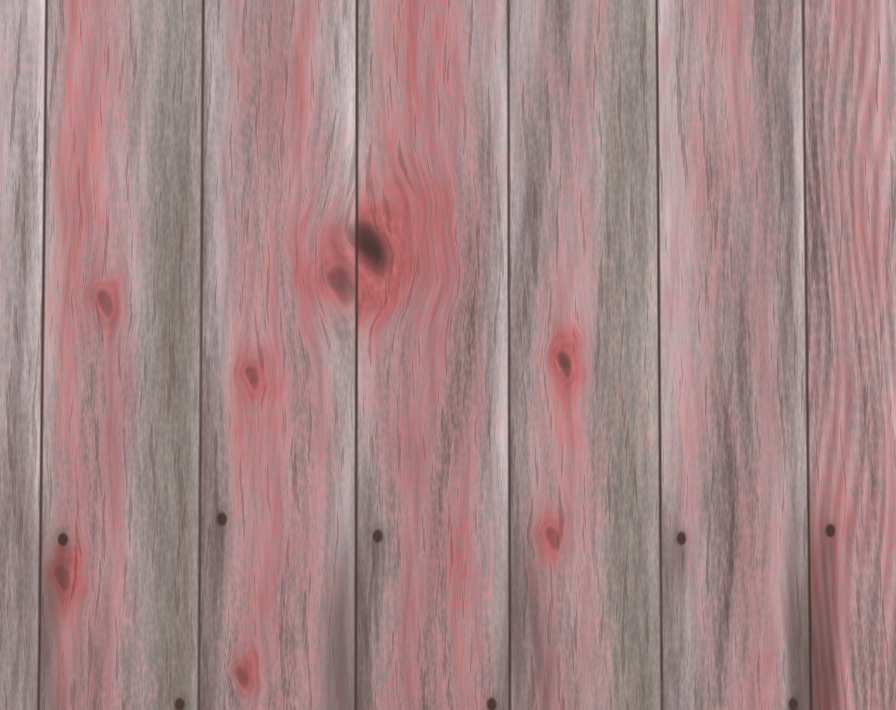
Reproduce this texture procedurally as a Shadertoy shader.

```glsl
const vec3 PALE_GREY = vec3(0.77, 0.73, 0.74);
const vec3 BROWN_GREY = vec3(0.50, 0.42, 0.41);
const vec3 OLIVE_GREY = vec3(0.55, 0.51, 0.48);
const vec3 FADED_PINK = vec3(0.71, 0.52, 0.53);
const vec3 BARN_RED = vec3(0.70, 0.37, 0.37);
const vec3 DARK_BROWN = vec3(0.27, 0.20, 0.19);
const float BOARD_WIDTH = 0.17;

// Per board: paint centre, paint half-width, paint strength, knot chance
const vec4 BOARDS[7] = vec4[7](
    vec4(0.65, 0.25, 0.15, 0.0), vec4(0.32, 0.28, 0.62, 0.6),
    vec4(0.50, 0.42, 0.60, 0.25), vec4(0.48, 0.40, 0.72, 0.25),
    vec4(0.38, 0.34, 0.45, 0.75), vec4(0.54, 0.40, 0.48, 0.0),
    vec4(0.25, 0.50, 0.55, 0.0));

float hash(vec2 p) {
    return fract(sin(dot(p, vec2(127.1, 311.7))) * 43758.5);
}

// Distance to the nearest jittered cell point
float cellular(vec2 p) {
    vec2 cell = floor(p);
    float nearest = 2.0;
    for (int j = -1; j <= 1; j++)
        for (int i = -1; i <= 1; i++) {
            vec2 c = cell + vec2(i, j);
            vec2 point = c + vec2(hash(c), hash(c + 57.3));
            nearest = min(nearest, distance(p, point));
        }
    return nearest;
}

// Layered sines, each layer bent by the sum so far
float waves(vec2 p) {
    float sum = 0.0, amp = 0.5;
    for (int i = 0; i < 5; i++) {
        sum += amp * sin(p.x + 1.6 * sin(p.y + 0.5 * sin(p.x * 0.6)) + 1.5 * sum);
        p = p * vec2(1.93, 1.71) + vec2(4.1, 2.7);
        amp *= 0.65;
    }
    return sum;
}

// Board number plus position across it; boards fan out slightly downwards
float boardCoord(vec2 p, float v) {
    float b = (p.x - 0.474) / mix(0.1724, 0.1688, v) + 2.5;
    float t = (b - 2.5) / 2.5;
    return b - 0.055 * max(1.0 - t * t, 0.0);
}

void addKnot(vec2 offset, float radius, float darkness,
             inout float bend, inout float halo, inout float core, inout float rings) {
    vec2 q = offset / radius;
    float d = length(q + 0.3 * sin(q.yx * 1.9 + 1.3));
    bend += offset.x * 0.7 * exp(-d * d * 0.15);
    halo += exp(-d * d * 0.18);
    core += darkness * (1.0 - smoothstep(0.1, 1.4, d));
    rings += sin(d * 7.0 + q.y) * exp(-d * 0.7);
}

// x: nail head, y: rust run below it
vec2 nail(vec2 offset, float radius) {
    float head = 1.0 - smoothstep(0.5, 1.2, length(offset * vec2(1.0, 0.75)) / radius);
    float run = exp(-abs(offset.x) / radius) * smoothstep(-0.11, 0.0, offset.y)
              * (1.0 - smoothstep(0.0, 0.02, offset.y));
    return vec2(head, run);
}

void main_unused_guard() {}

void mainImage(out vec4 fragColor, in vec2 fragCoord) {
    vec2 uv = fragCoord / iResolution.xy;
    vec2 p = uv * vec2(1.0, 0.793);
    float b = boardCoord(p, uv.y);
    float id = floor(b), u = b - id;
    vec4 board = BOARDS[int(clamp(id + 1.0, 0.0, 6.0))];

    // Knots: a large pair across a seam, small ones scattered on each board
    float bend = 0.0, halo = 0.0, core = 0.0, rings = 0.0;
    addKnot((p - vec2(0.419, 0.525)) * vec2(1.0, 0.8), 0.025, 0.95, bend, halo, core, rings);
    addKnot((p - vec2(0.384, 0.480)) * vec2(1.0, 0.8), 0.016, 0.80, bend, halo, core, rings);
    for (int k = 0; k < 4; k++) {
        vec2 seed = vec2(id, float(k) * 3.7);
        if (hash(seed + 5.1) > board.w) continue;
        vec2 centre = vec2(0.15 + 0.65 * hash(seed), 0.2 * (float(k) + hash(seed + 9.2)));
        vec2 offset = vec2((u - centre.x) * BOARD_WIDTH, (p.y - centre.y) * 0.6);
        addKnot(offset, mix(0.007, 0.014, hash(seed + 2.4)), 0.5, bend, halo, core, rings);
    }

    // Grain running along the board and around the knots
    vec2 g = vec2(u * BOARD_WIDTH - bend, p.y) + vec2(id * 3.3, id * 1.7);
    float broad = waves(g * vec2(24.0, 4.0));
    float streak = waves(g * vec2(70.0, 6.0));
    float fine = waves(g * vec2(230.0, 22.0));
    float flakes = cellular(g * vec2(170.0, 32.0));
    float pores = cellular(g * vec2(300.0, 110.0)) - 0.45;
    float mottle = cellular(g * vec2(26.0, 7.0)) - 0.45;
    float figure = sin(g.x * 520.0 + 5.0 * sin(p.y * 13.0 + g.x * 30.0) + 2.0 * streak);

    // Weathered wood
    float bleach = 0.58 + 0.34 * streak + 0.2 * broad + 0.25 * (uv.y - 0.5);
    vec3 colour = mix(BROWN_GREY, PALE_GREY, clamp(bleach, 0.0, 1.0));
    float olive = 1.0 - step(0.5, mod(id, 3.0));
    colour = mix(colour, OLIVE_GREY, 0.65 * olive * smoothstep(0.45, 0.75, u));

    // Worn paint, thin enough for the wood to show through
    float band = 1.0 - smoothstep(0.3, 1.5, abs(u - board.x + 0.1 * broad) / board.y);
    float paint = band * board.z + 0.2 * streak + 0.16 * broad + 0.3 * mottle
                + 0.65 * halo - 0.3 * (flakes - 0.4) + 0.25 * pores;
    colour = mix(colour, FADED_PINK, 0.75 * smoothstep(0.05, 0.65, paint));
    colour = mix(colour, BARN_RED, 0.85 * smoothstep(0.5, 1.15, paint));

    // Grain relief, open pores, knot rings and damp stains near the foot
    colour *= 1.0 + 0.07 * fine + 0.09 * (0.45 - flakes) + 0.13 * pores + 0.06 * broad;
    colour += figure * mix(0.008, 0.045, step(4.5, id)) + 0.035 * rings;
    colour = mix(colour, DARK_BROWN, 0.3 * smoothstep(0.45, 1.0, fine - 0.3 * streak));
    float edge = smoothstep(0.25, 0.5, abs(u - 0.5));
    float stain = (1.0 - smoothstep(0.05, 0.42, uv.y)) * smoothstep(0.1, 0.9, 0.6 * edge + 0.5 * broad);
    colour = mix(colour, DARK_BROWN, 0.6 * stain);
    colour = mix(colour, DARK_BROWN, clamp(core * (0.85 + 0.4 * streak), 0.0, 0.9));

    // Nails: a middle row, and a foot row on every other board
    float nailHeight = 0.19 + 0.035 * hash(vec2(id, 8.3));
    vec2 iron = nail(vec2((u - 0.14) * BOARD_WIDTH, p.y - nailHeight), 0.006) * step(0.5, abs(id - 3.0));
    iron += nail(vec2((u - 0.88) * BOARD_WIDTH, p.y - 0.006), 0.006) * (1.0 - mod(id, 2.0));
    colour = mix(colour, DARK_BROWN, clamp(0.8 * iron.x + 0.35 * iron.y, 0.0, 0.9));

    // Pale board edge and dark seam
    float seam = min(u, 1.0 - u) * BOARD_WIDTH;
    colour += 0.06 * smoothstep(0.9, 0.97, u);
    float soft = 1.0 / iResolution.x;
    float gap = 1.0 - smoothstep(0.0012 - soft, 0.0018 + soft, seam);
    colour = mix(colour, DARK_BROWN, gap * (0.8 + 0.15 * broad));
    fragColor = vec4(clamp(colour, 0.0, 1.0), 1.0);
}
```
